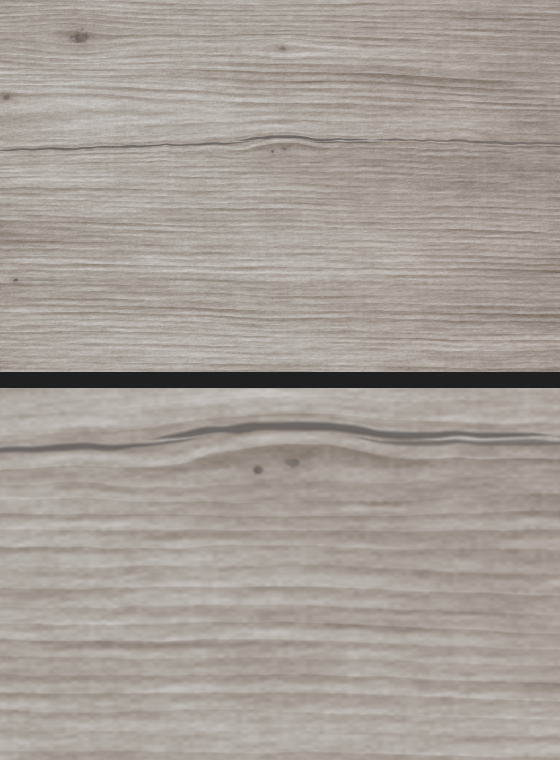
Top, the full canvas; bottom, a detail of the centre.
This texture is drawn by a Shadertoy shader. Its source:

```glsl
// Pale grey oak board with horizontal grain, a long thin crack and a few knots.
// Growth rings are a sawtooth across a warped height that swells around knots;
// stretched value noise adds bands, fibres and pores.

#define LIGHT vec3(0.73, 0.71, 0.69)
#define DARK vec3(0.55, 0.51, 0.47)
#define CRACK_COLOR vec3(0.38, 0.36, 0.35)
#define KNOT_COLOR vec3(0.41, 0.38, 0.36)
#define BASE_TONE 0.90
#define RING_COUNT 54.0
#define RING_DEPTH 0.56
#define BAND_DEPTH 0.58
#define FIBRE_DEPTH 0.44
#define PORE_DEPTH 0.30
#define VIGNETTE 0.34

// Position and radius of each knot
const vec3 knots[6] = vec3[6](
    vec3(0.215, 0.902, 0.023), vec3(0.758, 0.869, 0.007),
    vec3(0.016, 0.740, 0.009), vec3(0.042, 0.248, 0.008),
    vec3(0.733, 0.594, 0.005), vec3(0.765, 0.600, 0.006));

// Centre and radii of the places where the grain swells
const vec4 swells[5] = vec4[5](
    vec4(0.200, 0.902, 0.150, 0.060), vec4(0.060, 0.705, 0.380, 0.070),
    vec4(0.755, 0.598, 0.120, 0.035), vec4(0.758, 0.869, 0.070, 0.025),
    vec4(1.480, 0.655, 0.220, 0.035));

float hash(vec2 p) {
    return fract(sin(dot(p, vec2(127.1, 311.7))) * 43758.5453);
}

float noise(vec2 p) {
    vec2 cell = floor(p), f = fract(p);
    f = f * f * (3.0 - 2.0 * f);
    return mix(mix(hash(cell), hash(cell + vec2(1, 0)), f.x),
               mix(hash(cell + vec2(0, 1)), hash(cell + vec2(1, 1)), f.x), f.y);
}

// Noise centred on zero
float wobble(vec2 p) { return noise(p) - 0.5; }

// Height of the crack along the board
float crackHeight(float x) {
    float bump = (x - 0.74) / 0.09;
    return 0.601 + 0.016 * smoothstep(0.0, 0.6, x) + 0.007 * smoothstep(0.6, 0.7, x)
         + 0.007 * exp(-bump * bump) - 0.011 * smoothstep(1.05, 1.5, x)
         + 0.003 * wobble(vec2(x * 14.0, 3.0)) + 0.003 * wobble(vec2(x * 45.0, 8.0));
}

// Tapered dark strand between two ends
float strand(vec2 p, float height, float start, float end, float width) {
    float taper = smoothstep(start, start + 0.08, p.x) * (1.0 - smoothstep(end - 0.1, end, p.x));
    float w = width * taper * (0.3 + 0.8 * noise(vec2(p.x * 11.0, width * 900.0))
                                   + 0.4 * noise(vec2(p.x * 50.0, 4.0)));
    float soft = 0.0020;
    return (1.0 - smoothstep(w - soft, w + soft, abs(p.y - height))) * smoothstep(0.0, 0.3, taper);
}

// Height in the undisturbed wood, so equal values follow one growth ring
float grainHeight(vec2 p, float crackY) {
    float nearCrack = (p.y - 0.62) / 0.08;
    float v = p.y - 0.8 * (crackY - 0.617) * exp(-nearCrack * nearCrack);
    v += 0.030 * wobble(p * vec2(1.3, 2.5)) + 0.008 * wobble(p * vec2(4.0, 9.0) + 7.0);
    v += 0.003 * wobble(p * vec2(14.0, 40.0)) + 0.0015 * wobble(p * vec2(45.0, 90.0));
    for (int i = 0; i < 5; i++) {
        vec2 d = p - swells[i].xy, q = d / swells[i].zw;
        v -= 0.65 * d.y * exp(-dot(q, q));
    }
    return v;
}

// Darkness of the growth rings: slow rise, crisp late edge
float rings(vec2 p, float v) {
    float r = v * RING_COUNT + 4.0 * noise(vec2(p.x * 0.3, v * 8.0));
    float f = fract(r), id = floor(r);
    float profile = smoothstep(0.15, 0.85, f) * (1.0 - smoothstep(0.86, 1.0, f));
    float strength = 0.4 + 0.6 * hash(vec2(id, 5.0));
    return profile * strength * (0.45 + 0.9 * noise(vec2(p.x * 3.5, id * 3.7)));
}

void mainImage(out vec4 fragColor, in vec2 fragCoord) {
    vec2 p = fragCoord / iResolution.y;
    float crackY = crackHeight(p.x);
    float v = grainHeight(p, crackY);

    // Wood tone: rings, broad bands, fibres, slanted pores and fine dust
    float tone = BASE_TONE - RING_DEPTH * rings(p, v);
    tone += BAND_DEPTH * wobble(vec2(p.x * 1.1, v * 14.0) + 20.0);
    tone += 0.6 * BAND_DEPTH * wobble(vec2(p.x * 0.8, v * 5.0) + 41.0);
    tone += 0.7 * FIBRE_DEPTH * wobble(vec2(p.x * 4.0, v * 85.0));
    tone += FIBRE_DEPTH * wobble(vec2(p.x * 12.0, v * 190.0));
    tone += PORE_DEPTH * wobble(vec2(p.x * 50.0, (p.y - 0.08 * p.x) * 250.0));
    tone += 0.26 * wobble(p * vec2(190.0, 310.0));

    // Light falls off towards the edges, most on the right
    vec2 fromCentre = p - vec2(0.62, 0.5);
    tone -= VIGNETTE * dot(fromCentre, fromCentre);
    vec3 color = mix(DARK, LIGHT, tone);
    color += vec3(0.006, -0.002, -0.001) * smoothstep(0.5, 1.5, p.x);

    // Knots with ragged cores and brown halos
    for (int i = 0; i < 6; i++) {
        vec2 d = (p - knots[i].xy) / knots[i].z * vec2(0.8, 1.1);
        float reach = length(d) + 0.8 * wobble(p * 90.0) + 0.4 * wobble(p * 220.0);
        color -= vec3(0.06, 0.07, 0.075) * exp(-0.30 * dot(d, d));
        float core = 1.0 - smoothstep(0.35, 1.15, reach);
        color = mix(color, KNOT_COLOR + 0.12 * wobble(p * 130.0), 0.75 * core);
    }

    // Crack in overlapping strands, with a faint stain beside it
    float stain = exp(-abs(p.y - crackY) / 0.010);
    color -= vec3(0.025, 0.030, 0.032) * stain * noise(p * vec2(6.0, 30.0));
    float crack = strand(p, crackY - 0.004, -0.1, 0.70, 0.0030);
    crack = max(crack, strand(p, crackY + 0.001, 0.62, 1.02, 0.0042));
    crack = max(crack, 0.8 * strand(p, crackY - 0.006, 0.80, 1.06, 0.0028));
    crack = max(crack, 0.8 * strand(p, crackY, 0.98, 1.70, 0.0031));
    crack = max(crack, 0.6 * strand(p, 0.247, 0.01, 0.20, 0.0022));
    color = mix(color, CRACK_COLOR, 0.85 * crack);

    fragColor = vec4(clamp(color, 0.0, 1.0), 1.0);
}
```
